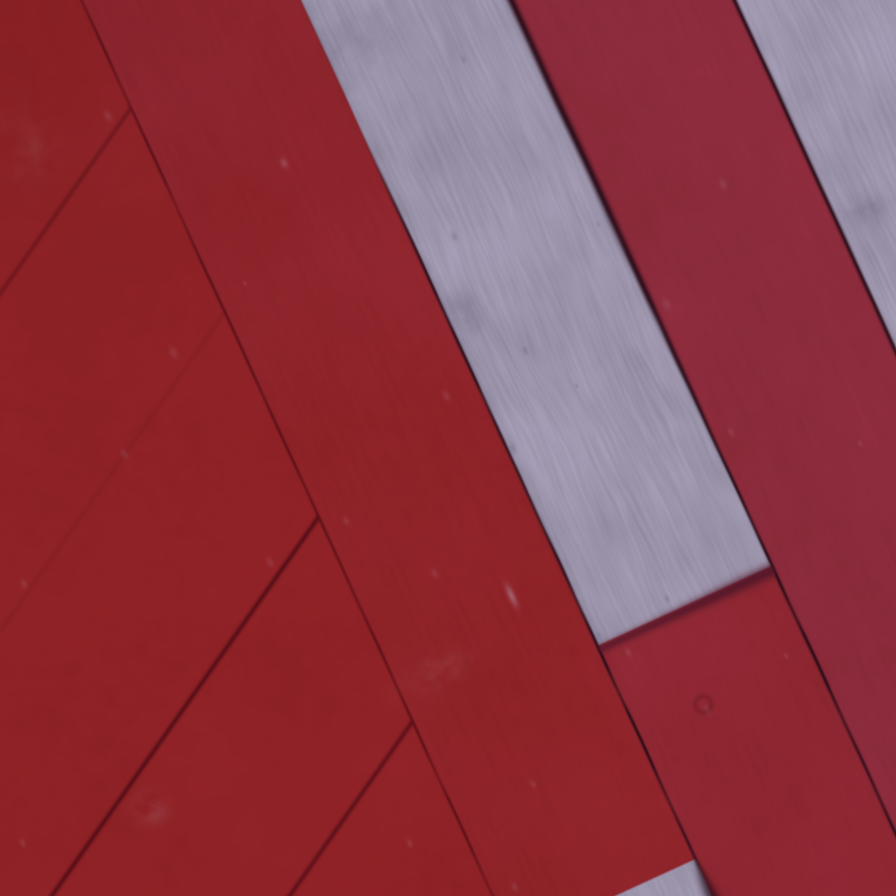
Reproduce this texture procedurally as a Shadertoy shader.

```glsl
// Weathered red and pale grey wooden boards, laid on a slant beside a panel of diagonal planks.

// Layout: boards are sheared columns, planks repeat along a second diagonal
const float SLANT = 0.459;
const float SEAM_A = 0.091, SEAM_B = 0.336, SEAM_C = 0.570, SEAM_D = 0.820;
const float PALE_END = 1.027, LOWER_PALE_START = 1.315;
const float PLANK_SLOPE = 1.42, PLANK_START = 0.328, PLANK_STEP = 0.377;
const float EDGE_SOFT = 0.002;

// Paint
const vec3 RED = vec3(0.558, 0.132, 0.148);
const vec3 CRIMSON = vec3(0.548, 0.170, 0.236);
const vec3 PALE = vec3(0.612, 0.582, 0.672);
const vec3 STAIN = vec3(0.44, 0.41, 0.49);
const vec3 DARK_RED = vec3(0.33, 0.05, 0.085);
const vec3 GAP = vec3(0.15, 0.04, 0.085);
const vec3 END_SHADOW = vec3(0.32, 0.09, 0.16);
const vec3 SCUFF = vec3(0.64, 0.40, 0.45);

vec2 hash2(vec2 p) {
    vec3 q = fract(p.xyx * vec3(0.1031, 0.1030, 0.0973));
    q += dot(q, q.yzx + 33.33);
    return fract((q.xx + q.yz) * q.zy);
}

float corner(vec2 i, vec2 f, vec2 o) { return dot(hash2(i + o) * 2.0 - 1.0, f - o); }

float gradientNoise(vec2 p) {
    vec2 i = floor(p), f = fract(p);
    vec2 w = f * f * f * (f * (f * 6.0 - 15.0) + 10.0);
    float low = mix(corner(i, f, vec2(0)), corner(i, f, vec2(1, 0)), w.x);
    float high = mix(corner(i, f, vec2(0, 1)), corner(i, f, vec2(1)), w.x);
    return mix(low, high, w.y);
}

float fbm(vec2 p) {
    float sum = 0.0, amp = 0.6;
    for (int i = 0; i < 4; i++) {
        sum += amp * gradientNoise(p);
        p = p * 2.03 + 7.1;
        amp *= 0.5;
    }
    return sum;
}

float above(float edge, float x) { return smoothstep(edge - EDGE_SOFT, edge + EDGE_SOFT, x); }
float line(float d, float width) { return exp(-d * d / (width * width)); }
vec2 toGrain(vec2 p) { return vec2(p.x - SLANT * p.y, p.y + SLANT * p.x); }

// Soft spot stretched along the grain
float spot(vec2 grain, vec2 center, vec2 size) {
    vec2 d = (grain - toGrain(center)) / size;
    return exp(-dot(d, d));
}

// One small mark per cell, present in a few cells only
float marks(vec2 grain, float cells, float chance) {
    vec2 p = grain * vec2(cells, cells * 0.6), id = floor(p);
    vec2 r = hash2(id + 19.0), size = mix(vec2(0.03), vec2(0.08), r.y);
    vec2 d = (fract(p) - 0.25 - 0.5 * r) / size;
    return exp(-dot(d, d)) * step(hash2(id + 71.0).x, chance);
}

void mainImage(out vec4 fragColor, in vec2 fragCoord) {
    vec2 uv = fragCoord / iResolution.xy;
    vec2 p = vec2(uv.x, 1.0 - uv.y); // y measured down from the top
    vec2 grain = toGrain(p);
    float along = grain.y, seamC = SEAM_C + 0.003 * p.y;
    float across = grain.x + 0.0015 * gradientNoise(vec2(along * 9.0, 2.0));
    float pastA = above(SEAM_A, across), pastB = above(SEAM_B, across);
    float pastC = above(seamC, across), pastD = above(SEAM_D, across);

    // Red paint: crimson on the right, broad blotches and faint brush strokes
    float blotch = fbm(p * 5.0 + 3.0);
    float strokes = gradientNoise(vec2(across * 150.0, along * 8.0));
    float tint = 0.12 * pastA + 0.38 * pastB + 0.5 * pastC + 0.4 * blotch;
    tint += 0.22 * smoothstep(0.65, 0.0, p.y) * pastA * (1.0 - pastB);
    vec3 red = mix(RED, CRIMSON, clamp(tint, 0.0, 1.0));
    red *= 1.0 + 0.07 * blotch + 0.03 * strokes * pastA + 0.03 * fbm(p * 45.0);
    red *= 1.0 - 0.05 * smoothstep(0.5, 0.0, length(p));

    // Pale wood: nearly straight fibres, soft growth lines and grey stains
    float warp = fbm(vec2(across * 9.0, along * 3.5));
    float fibres = gradientNoise(vec2(across * 210.0 + warp * 4.0, along * 13.0));
    float growth = sin(across * 120.0 + warp * 20.0);
    vec3 pale = PALE * (1.0 + 0.085 * fibres + 0.008 * growth + 0.13 * fbm(p * 9.0));
    float stain = 0.55 * spot(grain, vec2(0.52, 0.35), vec2(0.018, 0.026))
                + 0.55 * spot(grain, vec2(0.965, 0.235), vec2(0.025, 0.02))
                + 0.35 * spot(grain, vec2(0.40, 0.05), vec2(0.05))
                + 0.3 * line(across - SEAM_B, 0.01) + 0.4 * marks(grain, 19.0, 0.14);
    stain *= 0.8 + 1.4 * fbm(p * 38.0);
    pale = mix(pale, STAIN, clamp(stain, 0.0, 0.7));

    // Assemble the boards
    float middlePale = pastB * (1.0 - pastC) * (1.0 - above(PALE_END, along));
    float lowerPale = pastA * (1.0 - pastB) * above(LOWER_PALE_START, along);
    float paleMask = clamp(middlePale + lowerPale + pastD, 0.0, 1.0);
    vec3 color = mix(red, pale, paleMask);

    // Scuffs, chips and a small knot in the red paint
    float smudges = 0.4 * spot(grain, vec2(0.168, 0.902), vec2(0.02))
                  + 0.26 * spot(grain, vec2(0.49, 0.75), vec2(0.045, 0.018))
                  + 0.16 * spot(grain, vec2(0.03, 0.17), vec2(0.035, 0.05));
    float scuff = smudges * (0.5 + 2.0 * fbm(p * 40.0)) + 0.28 * marks(grain + 0.37, 17.0, 0.1)
                + 0.85 * spot(grain, vec2(0.571, 0.665), vec2(0.0042, 0.014))
                + 0.5 * spot(grain, vec2(0.317, 0.182), vec2(0.004, 0.006));
    color = mix(color, SCUFF, clamp(scuff, 0.0, 0.8) * (1.0 - paleMask));
    color = mix(color, DARK_RED, 0.28 * line(length(p - vec2(0.785, 0.786)) - 0.009, 0.003));

    // Diagonal plank joints, each with its own depth
    float u = (p.y + PLANK_SLOPE * p.x - PLANK_START) / PLANK_STEP;
    float joint = floor(u + 0.5);
    float jointDist = (u - joint) * PLANK_STEP / length(vec2(1.0, PLANK_SLOPE));
    float depth = joint < 0.5 ? 0.45 : joint < 1.5 ? 0.12 : joint < 2.5 ? 0.88 : 0.75;
    depth *= step(-0.5, joint) * (1.0 - pastA);
    color = mix(color, DARK_RED, depth * line(jointDist, 0.003));

    // Long seams: thin, uneven gaps, widest beside the upper pale board
    float wear = clamp(0.85 + 0.9 * gradientNoise(vec2(along * 14.0, 0.5)), 0.4, 1.0);
    color = mix(color, DARK_RED, 0.75 * wear * line(across - SEAM_A, 0.0021));
    float depthB = mix(0.15, 0.88, smoothstep(0.12, 0.3, p.y)) * wear;
    float widthB = 0.0022 + 0.006 * smoothstep(0.95, 1.0, p.y);
    color = mix(color, GAP, depthB * line(across - SEAM_B, widthB));
    float widthC = mix(0.0048, 0.0023, smoothstep(0.25, 0.55, p.y));
    color = mix(color, GAP, 0.9 * mix(1.0, wear, p.y) * line(across - seamC, widthC));
    color = mix(color, GAP, 0.88 * line(across - SEAM_D, 0.0028));

    // Shadow under the end of the pale board, deeper toward the right
    float side = smoothstep(SEAM_B, SEAM_C, across);
    float shadow = line(along - PALE_END - 0.005, 0.006 + 0.003 * side);
    color = mix(color, END_SHADOW, (0.7 + 0.2 * side) * shadow * pastB * (1.0 - pastC));

    fragColor = vec4(color, 1.0);
}
```
